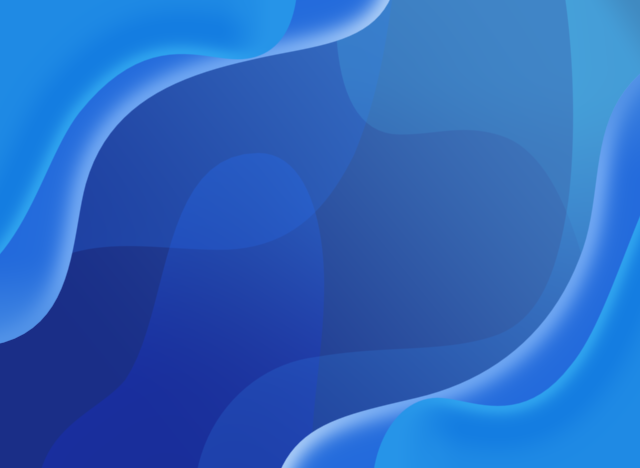
Reproduce this background procedurally as a Shadertoy shader.

```glsl
#define CANVAS vec2(7.68, 5.6)
#define STEPS 20
#define NAVY vec3(0.10, 0.18, 0.53)
#define STEEL vec3(0.25, 0.47, 0.74)
#define RIBBON vec3(0.13, 0.41, 0.86)
#define SHEEN vec3(0.47, 0.68, 0.96)
#define AZURE vec3(0.12, 0.54, 0.895)
#define CYAN vec3(0.19, 0.65, 0.94)
#define SHEEN_WIDTH 0.19
#define RIM_WIDTH 0.11

// Signed distance to a cubic arc, positive on its left; keeps the nearer of it and best
float arc(vec2 p, vec2 a, vec2 b, vec2 c, vec2 d, float best) {
    vec2 from = a;
    for (int i = 1; i <= STEPS; i++) {
        float t = float(i) / float(STEPS), s = 1.0 - t;
        vec2 to = s*s*s*a + 3.0*s*s*t*b + 3.0*s*t*t*c + t*t*t*d;
        vec2 e = to - from, w = p - from;
        float dist = length(w - e * clamp(dot(w, e) / dot(e, e), 0.0, 1.0));
        if (dist < abs(best)) best = e.x*w.y - e.y*w.x < 0.0 ? -dist : dist;
        from = to;
    }
    return best;
}

// Three joined arcs
float curve(vec2 p, vec2 a, vec2 b, vec2 c, vec2 d, vec2 e, vec2 f, vec2 g, vec2 h, vec2 i, vec2 j) {
    float best = arc(p, a, b, c, d, 1e3);
    best = arc(p, d, e, f, g, best);
    return arc(p, g, h, i, j, best);
}

float inside(float d) {
    float px = CANVAS.y / iResolution.y;
    return smoothstep(-px, px, d);
}

// Translucent sheet, a little denser along its edge
vec3 veil(vec3 base, vec3 tint, float d, float alpha) {
    float density = alpha * (0.9 + 0.2 * exp(-2.0 * max(d, 0.0)));
    return mix(base, tint, inside(d) * density);
}

// Ribbon with a bright outer edge, brightest near its tip
vec3 ribbon(vec3 base, float d, float tipDist) {
    float tip = exp(-tipDist * tipDist * 0.9);
    float depth = max(d, 0.0) / SHEEN_WIDTH;
    vec3 edge = mix(SHEEN, vec3(0.72, 0.84, 0.98), tip);
    vec3 col = mix(RIBBON, vec3(0.19, 0.47, 0.87), 0.5 * exp(-depth * 0.4));
    col = mix(col, edge, 0.85 * exp(-depth * depth));
    return mix(base, col, inside(d));
}

// Corner sheet: cyan rim, deeper blue trough, then even azure
vec3 corner(vec3 base, float d, float lobe) {
    float depth = max(d, 0.0);
    vec3 col = mix(AZURE, vec3(0.07, 0.48, 0.88), 0.85 * exp(-pow((depth - 0.32) / 0.25, 2.0)));
    col = mix(col, CYAN, 0.85 * exp(-pow(depth / RIM_WIDTH, 2.0)));
    col = mix(col, vec3(0.15, 0.58, 0.91), lobe);
    return mix(base, col, inside(d));
}

void mainImage(out vec4 fragColor, in vec2 fragCoord) {
    vec2 p = fragCoord / iResolution.xy * CANVAS;

    // Diagonal ground
    vec3 col = mix(NAVY, STEEL, smoothstep(0.1, 0.6, dot(p, vec2(0.054, 0.044))));

    // Broad sheet at upper left
    float broad = curve(p, vec2(0.70, 2.52), vec2(1.30, 2.75), vec2(1.90, 2.62), vec2(2.60, 2.61),
        vec2(3.45, 2.60), vec2(3.90, 3.05), vec2(4.25, 3.75),
        vec2(4.52, 4.40), vec2(4.62, 5.00), vec2(4.72, 5.70));
    col = veil(col, vec3(0.15, 0.43, 0.92), broad, 0.25);

    // Pale sheet at upper right
    float pale = curve(p, vec2(4.03, 5.70), vec2(4.00, 4.80), vec2(4.15, 3.99), vec2(4.80, 3.99),
        vec2(5.25, 3.99), vec2(5.55, 4.12), vec2(6.00, 3.98),
        vec2(6.55, 3.82), vec2(6.85, 3.05), vec2(7.05, 2.30));
    col = veil(col, vec3(0.26, 0.68, 0.90), pale, mix(0.14, 0.27, smoothstep(3.6, 4.8, p.y)));

    // Tall arch
    float arch = curve(p, vec2(0.48, -0.06), vec2(0.65, 0.55), vec2(1.20, 0.70), vec2(1.50, 1.05),
        vec2(2.05, 1.85), vec2(1.90, 3.77), vec2(3.10, 3.77),
        vec2(3.70, 3.77), vec2(3.89, 2.90), vec2(3.89, 2.20));
    arch = -arc(p, vec2(3.89, 2.20), vec2(3.89, 1.40), vec2(3.73, 0.80), vec2(3.73, -0.10), arch);
    vec3 archTint = mix(vec3(0.09, 0.18, 0.82), vec3(0.14, 0.42, 0.95), smoothstep(0.8, 3.4, p.y));
    col = veil(col, archTint, arch, 0.28);

    // Sheet sweeping along the bottom and up the right side
    float sweep = curve(p, vec2(2.36, -0.06), vec2(2.50, 0.70), vec2(3.10, 1.25), vec2(3.80, 1.33),
        vec2(4.60, 1.47), vec2(5.30, 1.38), vec2(5.90, 1.57),
        vec2(6.50, 1.75), vec2(6.70, 2.40), vec2(6.82, 3.20));
    sweep = -arc(p, vec2(6.82, 3.20), vec2(6.92, 4.00), vec2(6.88, 5.00), vec2(6.77, 5.70), sweep);
    float rise = smoothstep(1.5, 4.5, p.y);
    col = veil(col, mix(vec3(0.18, 0.52, 0.92), vec3(0.30, 0.80, 0.97), rise), sweep, mix(0.2, 0.35, rise));
    float shade = smoothstep(7.6, 8.06, dot(p, vec2(0.7, 0.48)));
    col = mix(col, vec3(0.23, 0.45, 0.65), 0.45 * shade);

    // Upper left ribbon and corner
    float outer = -curve(p, vec2(4.70, 5.65), vec2(4.45, 5.05), vec2(3.70, 5.05), vec2(3.00, 4.88),
        vec2(2.10, 4.68), vec2(1.30, 4.35), vec2(1.03, 3.40),
        vec2(0.85, 2.75), vec2(0.92, 1.65), vec2(-0.10, 1.47));
    float inner = -curve(p, vec2(3.56, 5.65), vec2(3.50, 5.15), vec2(3.25, 4.89), vec2(2.85, 4.89),
        vec2(2.40, 4.89), vec2(1.75, 5.25), vec2(0.95, 4.25),
        vec2(0.60, 3.80), vec2(0.40, 2.95), vec2(-0.10, 2.45));
    col = ribbon(col, outer, length(p - vec2(4.75, 5.5)));
    col = mix(col, vec3(0.27, 0.54, 0.89), 0.7 * inside(outer) * smoothstep(2.6, 1.6, p.y));
    col = corner(col, inner, smoothstep(2.6, 3.3, p.x));

    // Lower right ribbon and corner
    outer = -curve(p, vec2(3.35, -0.06), vec2(3.60, 0.55), vec2(4.20, 0.65), vec2(5.00, 0.84),
        vec2(5.90, 1.05), vec2(6.60, 1.60), vec2(6.95, 2.50),
        vec2(7.28, 3.30), vec2(7.00, 4.20), vec2(7.78, 4.80));
    inner = -curve(p, vec2(4.48, -0.06), vec2(4.55, 0.45), vec2(4.85, 0.84), vec2(5.25, 0.84),
        vec2(5.65, 0.84), vec2(6.25, 0.45), vec2(6.85, 1.23),
        vec2(7.20, 1.65), vec2(7.45, 2.50), vec2(7.78, 3.25));
    col = ribbon(col, outer, length(p - vec2(3.4, 0.05)));
    col = mix(col, vec3(0.25, 0.52, 0.87), 0.6 * inside(outer) * smoothstep(3.4, 4.6, p.y));
    col = corner(col, inner, smoothstep(5.6, 4.7, p.x));

    fragColor = vec4(col, 1.0);
}
```
